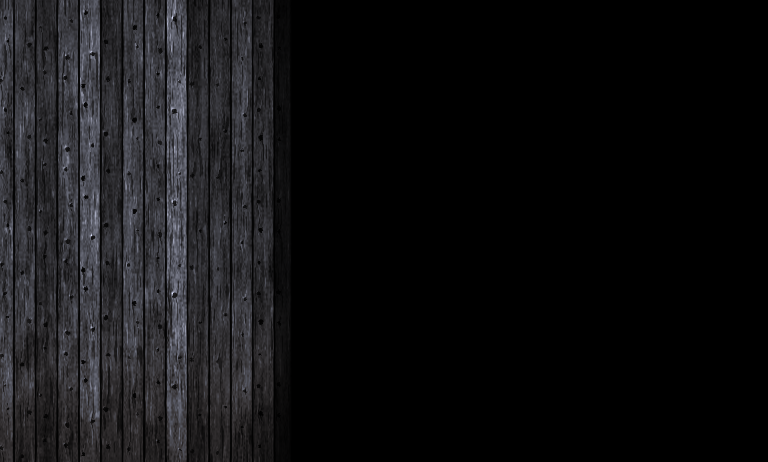
Reproduce this background procedurally as a WebGL 2 fragment shader.

```glsl
#version 300 es
precision highp float;

uniform vec2 u_resolution;
out vec4 fragColor;

const float PLANK_WIDTH = 0.02825;
const float FIRST_SEAM = 0.0182;
const float WOOD_END = 0.379;
const float KNOT_CELL = 0.0399;
const float CELLS_PER_REPEAT = 3.0;
const vec3 SHADOW_GREY = vec3(1.0, 0.98, 1.04);
const vec3 LIGHT_GREY = vec3(0.96, 0.98, 1.1);
const vec3 WARM_GREY = vec3(1.05, 0.98, 1.0);

// Mean brightness of each plank, left to right
const float PLANK_TONE[14] = float[14](
    0.27, 0.23, 0.17, 0.26, 0.31, 0.18, 0.24,
    0.23, 0.40, 0.17, 0.19, 0.23, 0.17, 0.05);

float hash(vec2 p) {
    vec3 q = fract(p.xyx * 0.1031);
    q += dot(q, q.yzx + 33.33);
    return fract((q.x + q.y) * q.z);
}

float noise(vec2 p) {
    vec2 cell = floor(p);
    vec2 f = fract(p);
    f = f * f * (3.0 - 2.0 * f);
    float low = mix(hash(cell), hash(cell + vec2(1.0, 0.0)), f.x);
    float high = mix(hash(cell + vec2(0.0, 1.0)), hash(cell + vec2(1.0)), f.x);
    return mix(low, high, f.y);
}

float fbm(vec2 p) {
    float sum = 0.0;
    float weight = 0.5;
    for (int i = 0; i < 3; i++) {
        sum += weight * noise(p);
        p = p * 2.03 + 17.0;
        weight *= 0.5;
    }
    return sum;
}

// Returns x: dark core, y: pale chip beside it, z: grain bend
vec3 knots(vec2 p, float plank, float pixel) {
    vec3 result = vec3(0.0);
    float row = floor(p.y / KNOT_CELL);
    for (float k = -1.0; k <= 1.0; k++) {
        float cell = row + k;
        vec2 seed = vec2(plank + 5.0, mod(cell, CELLS_PER_REPEAT) + 11.0);
        float present = step(hash(seed + 3.7), 0.85);
        vec2 center = vec2(mix(0.2, 0.8, hash(seed)) * PLANK_WIDTH,
                           (cell + mix(0.15, 0.85, hash(seed + 8.3))) * KNOT_CELL);
        float radius = mix(0.0016, 0.0031, hash(seed + 21.1));
        float strength = mix(0.7, 1.0, hash(seed + 31.9));
        vec2 offset = p - center;
        float ragged = (noise(p * 600.0 + cell * 9.0) - 0.5) * 0.0022;
        float d = length(offset * vec2(1.0, 0.9)) - radius + ragged;
        float core = strength * (1.0 - smoothstep(-pixel * 0.7, pixel * 0.5, d));
        vec2 chipOffset = (offset - vec2(-0.9, 0.9) * radius) / (radius * 0.65);
        float chip = exp(-dot(chipOffset, chipOffset));
        chip *= smoothstep(0.3, 0.9, hash(seed + 47.0));
        float bend = exp(-dot(offset, offset * vec2(1.0, 0.4)) / 0.00003);
        result += present * vec3(core, chip, bend);
    }
    return result;
}

// Crisp straight fibres, short cracks, pale splinters and weathered patches
float woodGrain(vec2 p, float plank, float bend) {
    vec2 shift = vec2(plank * 7.3, plank * 13.1) + 20.0;
    float drift = noise(vec2(p.x * 50.0, p.y * 12.0) + shift);
    float x = p.x + drift * 0.0012 + bend * 0.0025;
    float fibres = noise(vec2(x * 620.0, p.y * 45.0) + shift) - 0.5;
    float specks = noise(vec2(x * 700.0, p.y * 330.0) + shift) - 0.5;
    float lines = noise(vec2(x * 330.0, p.y * 5.0) + shift) - 0.5;
    float cracks = smoothstep(0.76, 0.88, noise(vec2(x * 560.0, p.y * 32.0) + shift + 60.0));
    float splinters = smoothstep(0.76, 0.92, noise(vec2(x * 600.0, p.y * 60.0) + shift + 90.0));
    float patches = fbm(vec2(p.x * 60.0, p.y * 20.0) + shift + 40.0) - 0.44;
    float grain = 0.98 + 0.45 * fibres + 0.5 * specks + 0.4 * lines + 1.1 * patches;
    return max(grain, 0.1) * (1.0 - 0.5 * cracks) * (1.0 + 0.45 * splinters);
}

// Light fades slightly toward the top and more toward the floor
float wallLight(float height) {
    float floorFade = mix(0.6, 1.0, smoothstep(0.0, 0.25, height));
    float topFade = mix(1.0, 0.85, smoothstep(0.78, 1.0, height));
    return floorFade * topFade;
}

vec3 planks(vec2 p, float height, float pixel) {
    float position = (p.x - FIRST_SEAM) / PLANK_WIDTH;
    float plank = floor(position);
    vec2 local = vec2(fract(position) * PLANK_WIDTH, p.y);
    float tone = PLANK_TONE[clamp(int(plank) + 1, 0, 13)];

    // Wood surface and knots
    vec3 knot = knots(local, plank, pixel);
    float shade = tone * woodGrain(local, plank, knot.z);
    shade *= 1.0 + 1.0 * knot.y;
    shade *= 1.0 - 0.92 * min(knot.x, 1.0);

    // Thin dark joints, their width wandering along the plank
    float edge = min(local.x, PLANK_WIDTH - local.x);
    float wander = 0.0006 * noise(vec2(plank * 5.0 + 30.0, p.y * 90.0));
    shade *= mix(0.08, 1.0, smoothstep(0.0002, 0.0003 + pixel, edge - wander));

    // Cool highlights, warmer shadows near the floor
    shade *= wallLight(height);
    vec3 cool = mix(SHADOW_GREY, LIGHT_GREY, smoothstep(0.08, 0.35, shade));
    float warmth = (1.0 - smoothstep(0.05, 0.45, height)) * (1.0 - smoothstep(0.15, 0.35, shade));
    return mix(cool, WARM_GREY, warmth) * shade;
}

void main() {
    vec2 uv = gl_FragCoord.xy / u_resolution;
    vec2 p = gl_FragCoord.xy / u_resolution.x;
    float pixel = 1.0 / u_resolution.x;
    float wall = 1.0 - smoothstep(WOOD_END - 0.003, WOOD_END + pixel, p.x);
    fragColor = vec4(planks(p, uv.y, pixel) * wall, 1.0);
}
```
